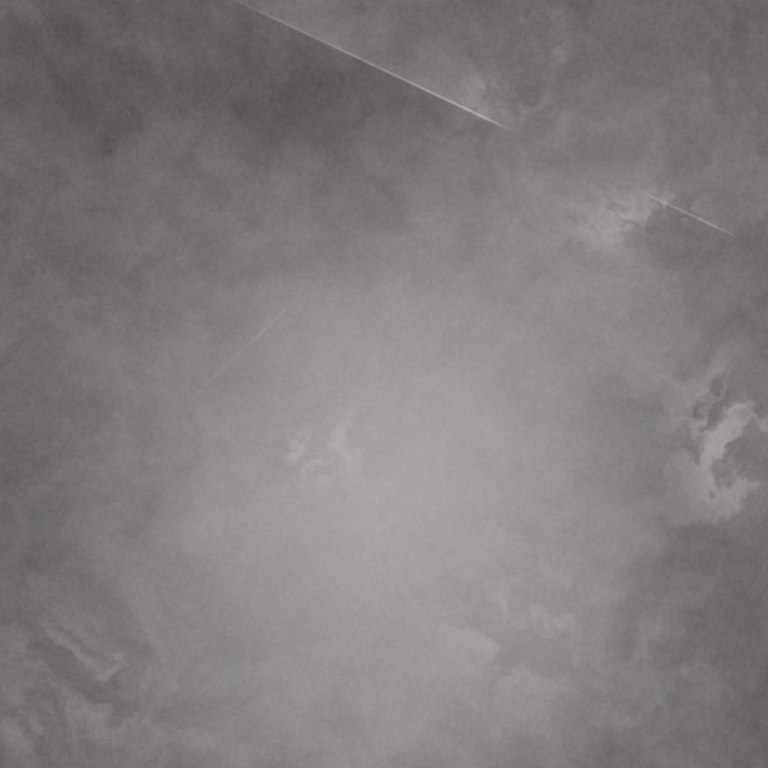
A WebGL 1 fragment shader for this texture:

```glsl
precision highp float;
// A worn grey plaster wall lit by a broad soft glow below the centre.
// Layered noise gives stains and grain; masked patches add pale scuffs,
// and a long slanting crease with a faint scratch crosses the surface.
uniform vec2 u_resolution;

float hash(vec2 p) {
  vec3 q = fract(vec3(p.xyx) * 0.1031);
  q += dot(q, q.yzx + 33.33);
  return fract((q.x + q.y) * q.z);
}

float noise(vec2 p) {
  vec2 i = floor(p), f = fract(p);
  f = f * f * (3.0 - 2.0 * f);
  return mix(mix(hash(i), hash(i + vec2(1.0, 0.0)), f.x),
             mix(hash(i + vec2(0.0, 1.0)), hash(i + vec2(1.0, 1.0)), f.x), f.y);
}

float fbm(vec2 p) {
  float sum = 0.0, amp = 0.5;
  for (int i = 0; i < 6; i++) {
    sum += amp * noise(p);
    p = mat2(1.6, 1.2, -1.2, 1.6) * p + 17.3;
    amp *= 0.55;
  }
  return sum / 1.08;
}

// Soft elliptical mask, one at its centre.
float blob(vec2 p, vec2 center, vec2 size) {
  vec2 d = (p - center) / size;
  return exp(-dot(d, d));
}

float segmentDistance(vec2 p, vec2 a, vec2 b) {
  vec2 ab = b - a;
  return length(p - a - ab * clamp(dot(p - a, ab) / dot(ab, ab), 0.0, 1.0));
}

void main() {
  vec2 uv = gl_FragCoord.xy / u_resolution;
  vec2 warp = vec2(fbm(uv * 7.0), fbm(uv * 7.0 + 31.0)) - 0.5;

  // Broad light and shade
  float glow = blob(uv + warp * 0.05, vec2(0.52, 0.37), vec2(0.345, 0.37));
  float shade = 0.415 + 0.235 * glow;
  shade += 0.03 * blob(uv, vec2(0.48, 0.0), vec2(0.3, 0.16));
  shade += 0.035 * blob(uv, vec2(0.85, 0.68), vec2(0.2, 0.22));
  shade -= 0.045 * blob(uv, vec2(0.05, 0.92), vec2(0.24, 0.25));
  shade -= 0.025 * blob(uv, vec2(0.0, 0.4), vec2(0.1, 0.3));
  shade -= 0.03 * blob(uv, vec2(1.0, 0.1), vec2(0.13, 0.3));

  // Stains are strongest away from the glow
  float rough = 1.0 - 0.8 * glow;
  float stain = fbm(uv * 9.0 + warp * 1.8 + 5.0) - 0.5;
  float mottle = fbm(uv * 30.0 + warp * 3.0 + 61.0) - 0.5;
  shade += rough * (0.13 * stain + 0.09 * mottle);

  // Pale scuffs broken up by noise
  float scuff = 1.1 * blob(uv, vec2(0.94, 0.42), vec2(0.07, 0.11))
              + 0.9 * blob(uv, vec2(0.84, 0.715), vec2(0.11, 0.035))
              + 0.7 * blob(uv, vec2(0.65, 0.87), vec2(0.06, 0.035))
              + 0.7 * blob(uv, vec2(0.705, 0.935), vec2(0.035, 0.07))
              + 0.5 * blob(uv, vec2(0.40, 0.42), vec2(0.08, 0.05))
              + 0.5 * blob(uv, vec2(0.68, 0.17), vec2(0.10, 0.10))
              + 0.6 * blob(uv, vec2(0.10, 0.10), vec2(0.10, 0.12))
              + 0.4 * blob(uv, vec2(0.88, 0.14), vec2(0.08, 0.08));
  float flakes = smoothstep(0.38, 0.72, fbm(uv * 24.0 + warp * 5.0 + 90.0));
  shade += 0.14 * scuff * flakes;

  // Slanting crease: bright lip, dark underside, worn away in the middle
  float side = (uv.y - 1.0 + 0.472 * (uv.x - 0.306)) / 1.106;
  float upper = smoothstep(0.28, 0.36, uv.x) * (1.0 - smoothstep(0.62, 0.675, uv.x));
  float lower = smoothstep(0.81, 0.89, uv.x) * (1.0 - smoothstep(0.93, 0.97, uv.x));
  float present = upper + 0.6 * lower;
  float lip = exp(-pow(side / 0.0018, 2.0));
  shade += present * lip * (0.07 + 0.09 * smoothstep(0.35, 0.62, uv.x));
  float below = 1.0 - smoothstep(-0.002, 0.002, side);
  shade -= 0.07 * below * blob(uv, vec2(0.45, 0.87), vec2(0.18, 0.11));
  shade += 0.03 * upper * (1.0 - below) * exp(-side / 0.06);
  shade -= 0.025 * lower * below * exp(side / 0.03);

  // Faint scratch beside the glow
  float scratch = segmentDistance(uv, vec2(0.267, 0.499), vec2(0.371, 0.596));
  shade += 0.022 * exp(-pow(scratch / 0.002, 2.0)) * (0.5 + noise(uv * 45.0));

  // Fine grain
  float grain = noise(uv * 230.0) + 0.7 * noise(uv * 410.0 + 7.0) - 0.85;
  shade += 0.026 * grain * (0.65 + 0.35 * rough);

  // Near-neutral tint with warm and cool drift
  float warmth = 0.007 * (fbm(uv * 16.0 + 44.0) - 0.5);
  vec3 color = vec3(shade) + vec3(0.006, -0.009, 0.004);
  color += vec3(warmth, 0.0, -warmth);
  gl_FragColor = vec4(clamp(color, 0.0, 1.0), 1.0);
}
```
